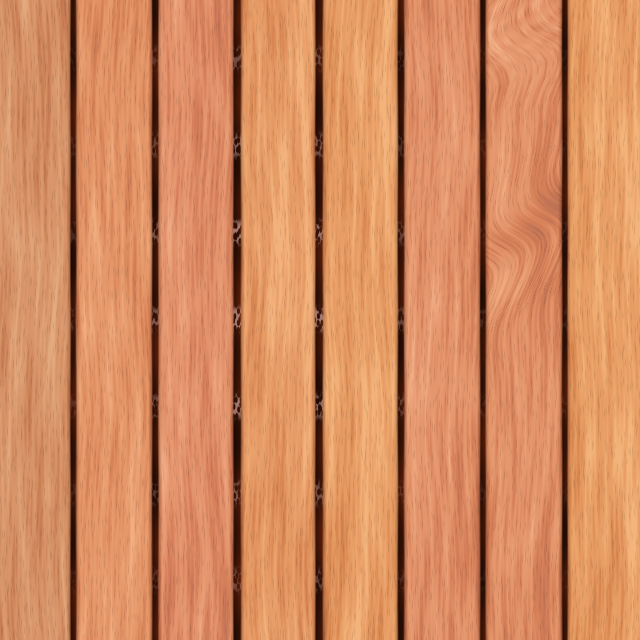
Reproduce this texture procedurally as a three.js fragment shader.

```glsl
// Eight upright hardwood deck boards parted by seven dark gaps with pale clips showing.
// Grain is cellular noise stretched along each board and bent by layered sines;
// every board gets its own tint, and one carries a slanted reddish figure.
varying vec2 vUv;

vec2 hash2(vec2 p) {
  return fract(sin(vec2(dot(p, vec2(127.1, 311.7)), dot(p, vec2(269.5, 183.3)))) * 43758.5);
}

// Distance to the nearest scattered point
float cellular(vec2 p) {
  vec2 cell = floor(p), f = fract(p);
  float nearest = 4.0;
  for (int j = -1; j <= 1; j++) {
    for (int i = -1; i <= 1; i++) {
      vec2 o = vec2(float(i), float(j));
      vec2 r = o + hash2(cell + o) - f;
      nearest = min(nearest, dot(r, r));
    }
  }
  return sqrt(nearest);
}

float bump(float x, float width) {
  return exp(-x * x / (width * width));
}

// Wood tone, from rust through orange to pale
vec3 woodRamp(float t) {
  vec3 wood = mix(vec3(0.75, 0.46, 0.32), vec3(0.84, 0.51, 0.33), smoothstep(0.0, 0.27, t));
  wood = mix(wood, vec3(0.90, 0.60, 0.41), smoothstep(0.22, 0.52, t));
  return mix(wood, vec3(0.95, 0.69, 0.50), smoothstep(0.50, 0.85, t));
}

vec3 boardColor(vec2 uv, float board, float across) {
  float golden = cos(1.7 * (board - 3.6));
  float first = 1.0 - step(0.5, board);
  float figured = 1.0 - step(0.5, abs(board - 6.0));

  // Bent grain coordinates, shifted so that boards do not continue each other
  vec2 grain = uv + vec2(0.0, board * 3.37);
  grain.x += 0.005 * sin(uv.y * 7.0 + board * 2.3) + 0.002 * sin(uv.y * 19.0 + board * 4.1);
  float slant = uv.y - 0.65 * (uv.x - 0.82);
  float swirl = figured * (bump(slant - 0.62, 0.10) + smoothstep(0.82, 0.95, uv.y));
  grain.x -= 0.035 * swirl * sin(slant * 24.0);

  float broad = cellular(grain * vec2(48.0, 2.6));
  float fine = cellular(grain * vec2(165.0, 8.0) + 17.0);
  float pores = cellular(grain * vec2(210.0, 26.0) + 53.0);
  float blotch = sin(uv.y * 8.0 + board * 2.7 + 2.0 * sin(uv.x * 31.0))
               * sin(uv.y * 3.1 + across * 2.0 + board * 1.9);

  float tone = 0.50 + 0.42 * (broad - 0.45) + 0.45 * (fine - 0.45) + 0.07 * blotch;
  tone += golden * (0.05 + 0.20 * (across - 0.45)) * (1.0 - first);
  tone += 0.12 * bump(uv.y - 0.55, 0.35) - 0.05;

  // Slanted rust bands and a pale rippled top on the figured board
  tone -= figured * (0.06 + 0.24 * bump(slant - 0.64, 0.035) + 0.12 * bump(slant - 0.53, 0.03));
  tone += figured * smoothstep(0.84, 0.97, uv.y) * (0.16 + 0.07 * sin(slant * 210.0 + fine * 4.0));

  vec3 wood = woodRamp(tone);
  wood += golden * (1.0 - first) * vec3(0.006, 0.018, -0.022);
  wood = mix(wood, wood * vec3(0.94, 0.97, 1.0), first);
  wood *= 1.0 - 0.08 * (1.0 - smoothstep(0.08, 0.26, pores));
  return wood;
}

vec3 gapColor(vec2 uv, float gap, float offset) {
  vec3 shade = mix(vec3(0.19, 0.06, 0.02), vec3(0.30, 0.10, 0.03), smoothstep(-0.006, 0.006, offset));
  shade *= 0.85 + 0.3 * sin(uv.y * 13.0 + gap * 2.0) * sin(uv.y * 29.0 + gap);

  // Clips at even heights, clearest near the middle gaps
  float rise = abs(fract((uv.y - 0.501) / 0.136 + 0.5) - 0.5) * 0.136;
  float clip = 1.0 - smoothstep(0.008, 0.026, rise);
  float chips = smoothstep(0.30, 0.65, cellular(uv * vec2(190.0, 95.0) + gap * 7.0));
  float strength = (0.15 + bump(gap - 2.3, 1.5)) * (0.4 + 0.6 * bump(uv.y - 0.52, 0.25));
  return mix(shade, vec3(0.68, 0.51, 0.48), clamp(clip * chips * strength, 0.0, 0.9));
}

void main() {
  // Gap centres fall on whole numbers
  float s = (vUv.x - 0.1146) / 0.128;
  float gap = floor(s + 0.5);
  float offset = (s - gap) * 0.128;
  float halfWidth = 0.0042 + 0.0018 * bump(gap - 2.5, 1.5);
  halfWidth += 0.0003 * sin(vUv.y * 23.0 + gap * 3.0);
  float edge = abs(offset) - halfWidth;

  vec3 wood = boardColor(vUv, floor(s) + 1.0, fract(s));

  // Rounded board edges, darker where they turn down
  wood *= mix(vec3(0.80, 0.74, 0.70), vec3(1.0), smoothstep(0.0, 0.007, edge));

  vec3 color = mix(gapColor(vUv, gap, offset), wood, smoothstep(-0.0018, 0.0020, edge));
  gl_FragColor = vec4(color, 1.0);
}
```
